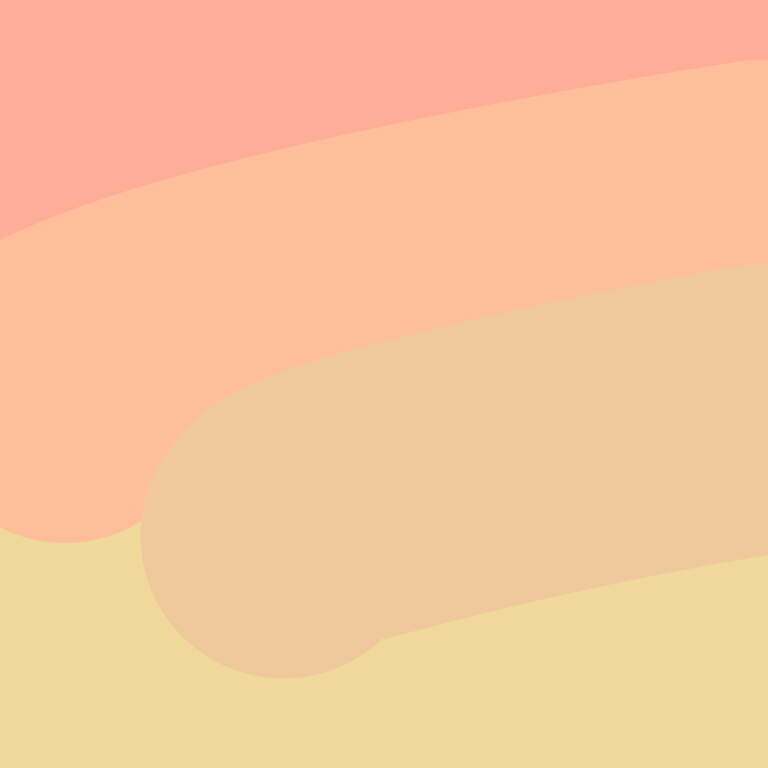
Reproduce this background procedurally as a WebGL 1 fragment shader.

```glsl
precision highp float;
// Flat pastel backdrop: two broad, round-ended strokes sweep up to the right.
// Each stroke joins a circular cap to a band between gently curved edges,
// and is painted with a smoothed edge over a sand and coral ground.

uniform vec2 u_resolution;

const vec3 CORAL = vec3(0.992, 0.678, 0.596);
const vec3 PEACH = vec3(0.992, 0.745, 0.600);
const vec3 TAN   = vec3(0.937, 0.788, 0.612);
const vec3 SAND  = vec3(0.937, 0.847, 0.604);

// Height of a slightly bowed line that passes through the pivot.
float bowedLine(float x, vec2 pivot, float slope, float bend) {
    float d = x - pivot.x;
    return pivot.y + slope * d - bend * d * d;
}

// Extra droop of an edge that fades out to the right of start.
float droop(float x, float start, float fade) {
    return 0.0339 * exp((start - x) / fade);
}

// Signed distances, negative inside.
float circle(vec2 p, vec2 center, float radius) {
    return length(p - center) - radius;
}

float band(float y, float bottom, float top) {
    return max(y - top, bottom - y);
}

float halfPlane(vec2 p, vec2 anchor, vec2 inward) {
    return -dot(p - anchor, inward);
}

float coverage(float dist, float pixel) {
    return 1.0 - smoothstep(-0.75 * pixel, 0.75 * pixel, dist);
}

// Rear stroke: its cap lies near the left border.
float rearStroke(vec2 p) {
    float top = bowedLine(p.x, vec2(0.586, 0.8542), 0.195, 0.0538);
    top = min(top - droop(p.x, 0.0, 0.15), 0.922);
    float cap = circle(p, vec2(0.0846, 0.4800), 0.187);
    return min(cap, band(p.y, 0.414, top));
}

// Front stroke: the band starts at a slanted chord of its cap.
float frontStroke(vec2 p) {
    float top = bowedLine(p.x, vec2(0.586, 0.5768), 0.235, 0.0806);
    top = min(top - droop(p.x, 0.2604, 0.0586), 0.655);
    float bottom = bowedLine(p.x, vec2(0.75, 0.2292), 0.22, 0.1098);
    float chord = halfPlane(p, vec2(0.2214, 0.4154), vec2(0.664, 0.748));
    float cap = circle(p, vec2(0.3690, 0.3025), 0.186);
    return min(cap, max(band(p.y, bottom, top), chord));
}

void main() {
    vec2 p = gl_FragCoord.xy / u_resolution;
    float pixel = 1.0 / min(u_resolution.x, u_resolution.y);

    // The ground changes colour behind the rear stroke.
    vec3 color = mix(SAND, CORAL, step(0.48, p.y));
    color = mix(color, PEACH, coverage(rearStroke(p), pixel));
    color = mix(color, TAN, coverage(frontStroke(p), pixel));

    gl_FragColor = vec4(color, 1.0);
}
```
